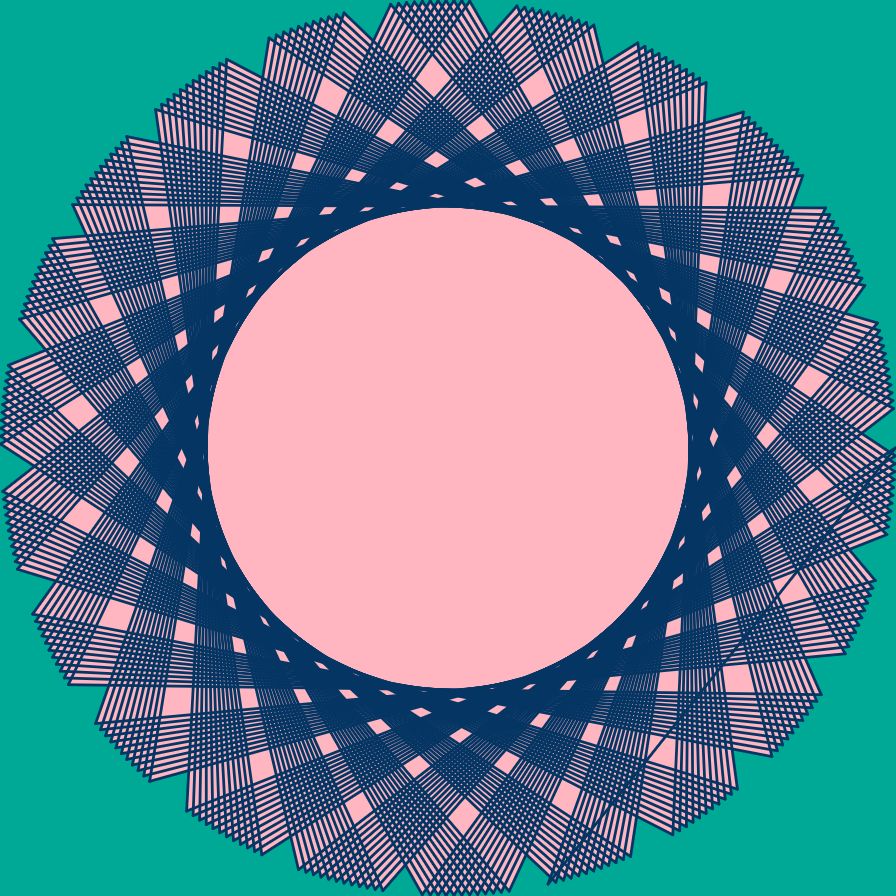
This pattern is drawn by a WebGL 2 fragment shader. Its source:

```glsl
#version 300 es
precision highp float;
// Closed string-art star: chords stepping two radians around a circle, filled and stroked.

#define RADIUS 0.4993
#define STEP_ANGLE 2.0
#define CHORDS 252
#define LINE_WIDTH 0.0031
#define BACKGROUND vec3(0.0, 0.66, 0.59)
#define FILL vec3(1.0, 0.713, 0.753)
#define STROKE vec3(0.02, 0.21, 0.39)

uniform vec2 u_resolution;
out vec4 fragColor;

float segmentDistance(vec2 p, vec2 a, vec2 b) {
    vec2 ap = p - a, ab = b - a;
    return length(ap - ab * clamp(dot(ap, ab) / dot(ab, ab), 0.0, 1.0));
}

// Signed crossing of the edge a-b by a ray running right from p.
int edgeWinding(vec2 p, vec2 a, vec2 b) {
    float side = (b.x - a.x) * (p.y - a.y) - (b.y - a.y) * (p.x - a.x);
    if (a.y <= p.y && b.y > p.y && side > 0.0) return 1;
    if (a.y > p.y && b.y <= p.y && side < 0.0) return -1;
    return 0;
}

void main() {
    float scale = min(u_resolution.x, u_resolution.y);
    vec2 p = (gl_FragCoord.xy - 0.5 * u_resolution) / scale;
    float pixel = 1.0 / scale;

    // Clockwise turn from one vertex to the next.
    float c = cos(STEP_ANGLE), s = sin(STEP_ANGLE);
    mat2 turn = mat2(c, -s, s, c);

    vec2 start = vec2(RADIUS, 0.0);
    vec2 a = start;
    int winding = 0;
    float gap = 1.0;

    // Every chord, then the closing edge back to the start.
    for (int i = 0; i <= CHORDS; i++) {
        vec2 b = i < CHORDS ? turn * a : start;
        float d = segmentDistance(p, a, b);
        gap *= 1.0 - clamp(0.5 + (0.5 * LINE_WIDTH - d) / pixel, 0.0, 1.0);
        winding += edgeWinding(p, a, b);
        a = b;
    }

    // Nonzero fill beneath the strokes.
    vec3 color = winding != 0 ? FILL : BACKGROUND;
    fragColor = vec4(mix(STROKE, color, gap), 1.0);
}
```
